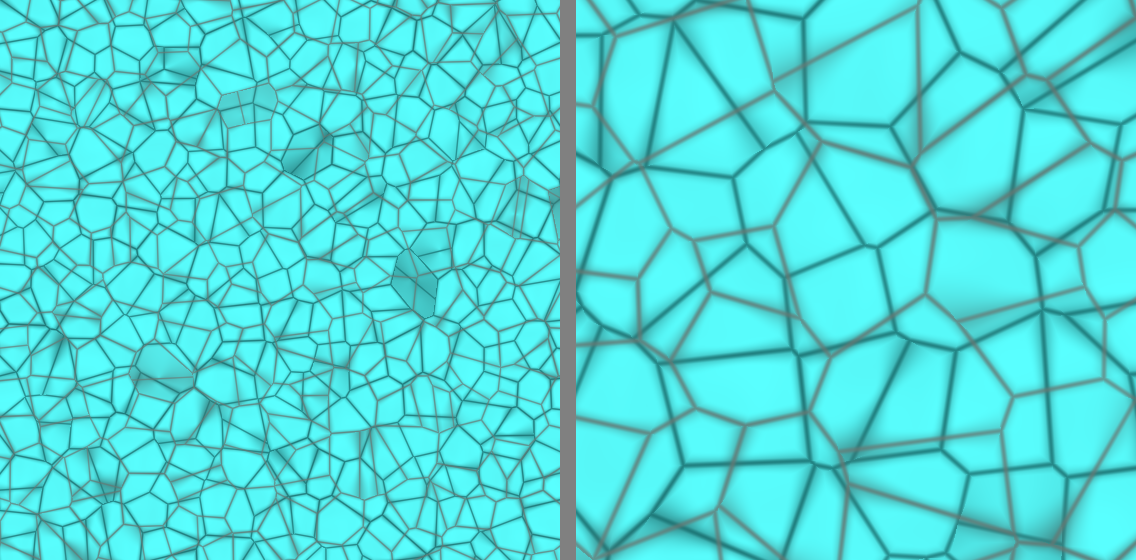
Left: the whole. Right: its middle third, enlarged.
Reproduce this texture procedurally as a WebGL 1 fragment shader.

```glsl
precision highp float;
// Bright cyan crackle: two overlaid cellular webs with fine lines and soft teal shadows.
uniform vec2 u_resolution;

vec2 hash2(vec2 p) {
  vec2 q = vec2(dot(p, vec2(127.1, 311.7)), dot(p, vec2(269.5, 183.3)));
  return fract(sin(q) * 43758.5453);
}

// x: difference of the two nearest seed distances, y: distance to the cell border
vec2 web(vec2 p, float seed) {
  vec2 cell = floor(p), local = fract(p);
  vec2 nearest = vec2(8.0), second = vec2(8.0);
  for (int j = -2; j <= 2; j++) {
    for (int i = -2; i <= 2; i++) {
      vec2 offset = vec2(float(i), float(j));
      vec2 jitter = (hash2(cell + offset + seed) - 0.5) * 1.4 + 0.5;
      vec2 toSeed = offset + jitter - local;
      float d = dot(toSeed, toSeed);
      if (d < dot(nearest, nearest)) {
        second = nearest;
        nearest = toSeed;
      } else if (d < dot(second, second)) {
        second = toSeed;
      }
    }
  }
  float gap = length(second) - length(nearest);
  float border = dot(0.5 * (nearest + second), normalize(second - nearest + 1e-5));
  return vec2(gap, border);
}

// Slow uneven patches from layered sines, about 0 to 1
float patches(vec2 p) {
  float s = sin(p.x * 17.0 + 2.0 * sin(p.y * 13.0)) + sin(p.y * 21.0 + 2.0 * sin(p.x * 11.0 + 1.0));
  s += 0.6 * sin(dot(p, vec2(41.0, 33.0)) + 2.0 * sin(p.x * 29.0 - p.y * 23.0));
  return clamp(0.5 + 0.22 * s, 0.0, 1.0);
}

// Lays one web over the colour: wide shadow first, then its line
vec3 drawWeb(vec3 color, vec2 uv, float seed, vec3 shadow, vec3 line) {
  float scale = 15.0;
  vec2 w = web(uv * scale + seed * 0.37, seed);
  float soft = max(0.0, 1.0 - w.x / 0.21);
  float strength = mix(0.28, 0.75, patches(uv + seed * 0.13));
  color = mix(color, shadow, soft * soft * strength);
  float width = max(0.0025, 1.1 / u_resolution.y);
  float stroke = 1.0 - smoothstep(0.0, width, w.y / scale);
  return mix(color, line, stroke * 0.62);
}

void main() {
  vec2 uv = gl_FragCoord.xy / u_resolution.y;
  vec3 color = vec3(0.35, 1.0, 1.0);

  // Faint clouding inside the cells
  color *= 1.0 - 0.03 * patches(uv * 2.3 + 4.0);

  color = drawWeb(color, uv, 7.0, vec3(0.13, 0.43, 0.43), vec3(0.08, 0.42, 0.42));
  color = drawWeb(color, uv, 53.0, vec3(0.25, 0.46, 0.45), vec3(0.42, 0.47, 0.45));
  gl_FragColor = vec4(color, 1.0);
}
```
